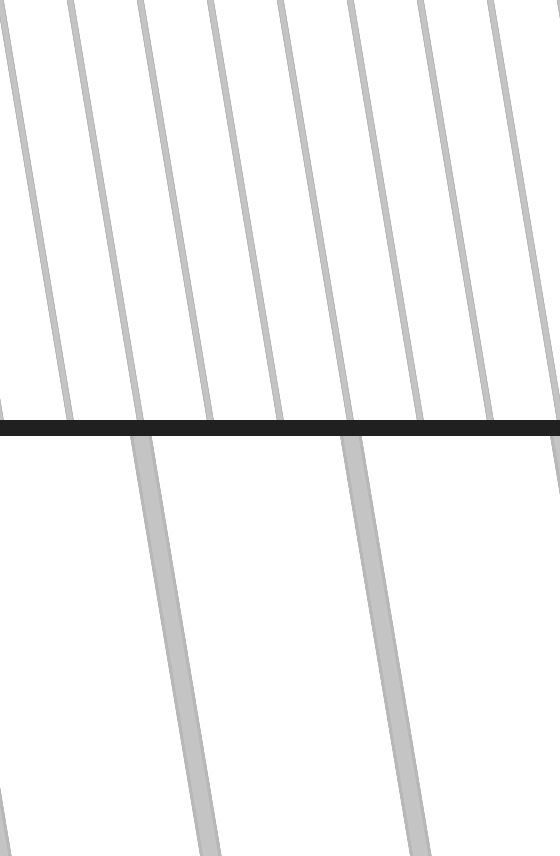
Top, the full canvas; bottom, a detail of the centre.
Give the GLSL for this pattern, as a Shadertoy shader.

```glsl
// Thin grey diagonal stripes with slightly darker rims on white, tiling seamlessly.

const vec3 PAPER = vec3(1.0);
const vec3 STRIPE_GREY = vec3(0.77);
const vec3 RIM_GREY = vec3(0.72);

// Whole repeats across and up keep opposite edges continuous.
const vec2 REPEATS = vec2(8.0, 1.0);

// Measures below are fractions of one stripe period.
const float PHASE = 0.004;
const float HALF_WIDTH = 0.052;
const float RIM_WIDTH = 0.016;

// Distance to the nearest stripe centre, in periods.
float stripeDistance(vec2 uv, vec2 repeats, float phase) {
    float along = dot(uv, repeats) - phase;
    return abs(fract(along + 0.5) - 0.5);
}

// Coverage of a band of the given half width, with a soft edge.
float band(float dist, float halfWidth, float softness) {
    return 1.0 - smoothstep(halfWidth - softness, halfWidth + softness, dist);
}

// Body and rim layered over the background.
vec3 shadeStripe(float dist, float halfWidth, float rimWidth, float softness) {
    vec3 color = mix(PAPER, RIM_GREY, band(dist, halfWidth, softness));
    return mix(color, STRIPE_GREY, band(dist, halfWidth - rimWidth, softness));
}

void mainImage(out vec4 fragColor, in vec2 fragCoord) {
    vec2 uv = fragCoord / iResolution.xy;

    // Crisp edge: the ramp spans under one pixel.
    float softness = 0.35 * length(REPEATS / iResolution.xy);

    float dist = stripeDistance(uv, REPEATS, PHASE);
    fragColor = vec4(shadeStripe(dist, HALF_WIDTH, RIM_WIDTH, softness), 1.0);
}
```
